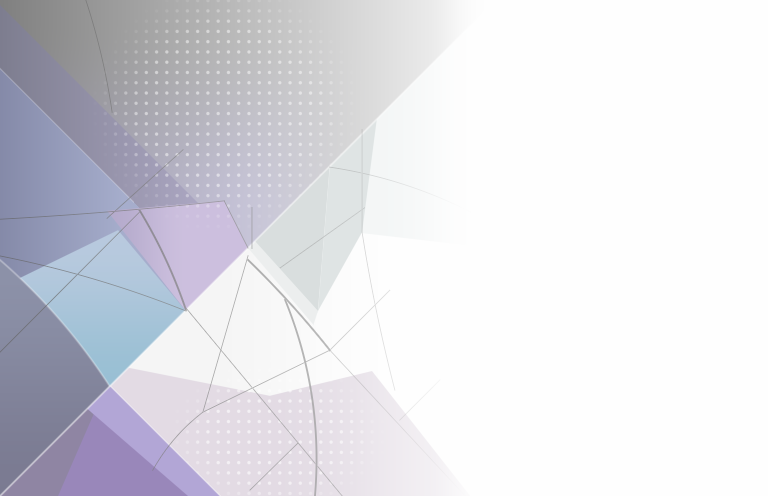
Write a WebGL 2 fragment shader that draws this background.

```glsl
#version 300 es
precision highp float;
uniform vec2 u_resolution;
out vec4 outColor;

// Lengths are in canvas heights
const float BAND_TOP = 0.99, BAND_LOW = 0.862, FOOT_LINE = 0.444;
const float DOT_STEP = 0.0207, DOT_RADIUS = 0.0033;
const float THIN = 0.0008, THICK = 0.0019;
const vec3 WHITE = vec3(0.995);
const vec3 LAVENDER_TINT = vec3(0.04, 0.03, 0.11);
const vec3 BAND_DARK = vec3(0.49, 0.49, 0.56), BAND_LIGHT = vec3(0.68, 0.66, 0.77);
const vec3 BLUE_DARK = vec3(0.52, 0.54, 0.66), BLUE_LIGHT = vec3(0.65, 0.68, 0.8);
const vec3 AQUA_DARK = vec3(0.6, 0.75, 0.83), AQUA_LIGHT = vec3(0.72, 0.79, 0.87);
const vec3 LILAC_DARK = vec3(0.71, 0.67, 0.8), LILAC_LIGHT = vec3(0.8, 0.75, 0.87);
const vec3 SLATE_DARK = vec3(0.48, 0.48, 0.57), SLATE_LIGHT = vec3(0.55, 0.57, 0.66);
const vec3 VIOLET = vec3(0.6, 0.53, 0.73), VIOLET_LIGHT = vec3(0.7, 0.65, 0.84);
const vec3 VIOLET_GREY = vec3(0.56, 0.52, 0.64);
const vec3 ROSE = vec3(0.89, 0.86, 0.895);
const vec3 CRYSTAL = vec3(0.85, 0.87, 0.87), VEIL = vec3(0.955, 0.965, 0.965);

// Straight wires, each from xy to zw
const vec4 DARK_WIRES[8] = vec4[8](
  vec4(0, 0.29, 0.282, 0.573), vec4(0.216, 0.56, 0.369, 0.698),
  vec4(0.375, 0.379, 0.69, 0), vec4(0.5, 0.484, 0.409, 0.169),
  vec4(0.409, 0.169, 0.665, 0.294), vec4(0.504, 0.012, 0.601, 0.107),
  vec4(0.452, 0.595, 0.5, 0.5), vec4(0.508, 0.581, 0.508, 0.5));
const vec4 PALE_WIRES[5] = vec4[5](
  vec4(0.665, 0.294, 0.938, 0), vec4(0.665, 0.294, 0.786, 0.415),
  vec4(0.73, 0.738, 0.73, 0.532), vec4(0.565, 0.46, 0.735, 0.581),
  vec4(0.806, 0.153, 0.887, 0.234));

float pixel;

float fill(float d) { return smoothstep(-0.7 * pixel, 0.7 * pixel, d); }

// Signed distance to a line bowed to its left; positive on the left
float edge(vec2 p, vec4 line, float bow) {
  vec2 span = line.zw - line.xy, dir = normalize(span);
  float t = dot(p - line.xy, dir) / length(span);
  return dot(p - line.xy, vec2(-dir.y, dir.x)) - 4.0 * bow * t * (1.0 - t);
}

// Convex shape with corners in counterclockwise order
float quad(vec2 p, vec4 ab, vec4 cd) {
  float sides = min(edge(p, ab, 0.0), edge(p, cd, 0.0));
  float ends = min(edge(p, vec4(ab.zw, cd.xy), 0.0), edge(p, vec4(cd.zw, ab.xy), 0.0));
  return fill(min(sides, ends));
}

float stroke(vec2 p, vec4 line, float bow, float halfWidth) {
  vec2 span = line.zw - line.xy;
  float along = dot(p - line.xy, normalize(span));
  float d = max(abs(edge(p, line, bow)), max(-along, along - length(span)));
  return clamp((halfWidth - d) / pixel + 0.5, 0.0, 1.0);
}

float glint(float d) { return 1.0 - smoothstep(0.0, 0.0015 + pixel, abs(d)); }

float dots(vec2 p, vec2 center, vec2 extent) {
  vec2 cell = (fract(p / DOT_STEP + 0.25) - 0.5) * DOT_STEP;
  float fade = 1.0 - smoothstep(0.6, 1.05, length((p - center) / extent));
  return fill(DOT_RADIUS - length(cell)) * fade;
}

vec3 upperSide(vec2 p) {
  float sum = p.x + p.y;
  vec3 col = vec3(0.5 + 0.48 * p.x);
  col += LAVENDER_TINT * (1.0 - smoothstep(0.55, 0.95, p.y)) * (1.0 - smoothstep(0.45, 0.75, p.x));
  col = mix(col, mix(BAND_DARK, BAND_LIGHT, min(p.x / 0.42, 1.0)), fill(BAND_TOP - sum));
  col = mix(col, mix(BLUE_DARK, BLUE_LIGHT, min(p.x / 0.25, 1.0)), fill(BAND_LOW - sum));
  col = mix(col, WHITE, 0.25 * glint(sum - BAND_LOW) * step(p.x, 0.27));
  float aqua = quad(p, vec4(0, 0.42, 0.222, 0.21), vec4(0.375, 0.373, 0.238, 0.536));
  col = mix(col, mix(AQUA_DARK, AQUA_LIGHT, smoothstep(0.22, 0.52, p.y)), aqua);
  float lilac = quad(p, vec4(0.216, 0.575, 0.375, 0.373), vec4(0.5, 0.5, 0.452, 0.595));
  col = mix(col, mix(LILAC_DARK, LILAC_LIGHT, smoothstep(0.22, 0.38, p.x)), lilac);
  float rim = edge(p, vec4(0, 0.476, 0.222, 0.22), 0.012);
  col = mix(col, mix(SLATE_DARK, SLATE_LIGHT, smoothstep(0.0, 0.48, p.y)), fill(-rim));
  col = mix(col, WHITE, 0.35 * glint(rim));
  return mix(col, WHITE, 0.5 * dots(p, vec2(0.46, 0.78), vec2(0.27, 0.25)));
}

vec3 lowerSide(vec2 p) {
  vec3 col = mix(vec3(0.96), WHITE, smoothstep(0.4, 0.8, p.x));
  // Pale facets
  float veil = quad(p, vec4(0.73, 0.53, 0.99, 0.5), vec4(0.99, 0.99, 0.7, 0.7));
  col = mix(col, VEIL, veil * (1.0 - smoothstep(0.75, 0.98, p.x)));
  col = mix(col, VEIL - 0.03, quad(p, vec4(0.5, 0.5, 0.632, 0.345), vec4(0.641, 0.373, 0.512, 0.516)));
  col = mix(col, CRYSTAL, quad(p, vec4(0.512, 0.516, 0.641, 0.373), vec4(0.665, 0.667, 0.588, 0.592)));
  col = mix(col, CRYSTAL + 0.025, quad(p, vec4(0.641, 0.373, 0.73, 0.532), vec4(0.76, 0.762, 0.665, 0.667)));
  // Rose floor with a notch
  float roof = max(edge(p, vec4(0.544, 0.202, 0.262, 0.258), 0.0), edge(p, vec4(0.75, 0.252, 0.544, 0.202), 0.0));
  float slope = edge(p, vec4(0.948, 0, 0.75, 0.252), 0.0);
  col = mix(col, ROSE, fill(min(roof, slope)) * mix(1.0, 0.35, smoothstep(0.55, 0.95, p.x)));
  col = mix(col, WHITE, 0.6 * dots(p, vec2(0.56, 0.12), vec2(0.22, 0.15)));
  // Violet foot
  float foot = FOOT_LINE - p.x - p.y;
  vec3 violet = mix(VIOLET_GREY, VIOLET, fill(edge(p, vec4(0.188, 0.163, 0.117, 0), 0.0)));
  violet = mix(violet, VIOLET_LIGHT, fill(-edge(p, vec4(0.379, 0, 0.185, 0.168), 0.0)));
  return mix(mix(col, violet, fill(foot)), WHITE, 0.5 * glint(foot));
}

float wires(vec2 p) {
  float dark = stroke(p, vec4(0, 0.558, 0.452, 0.595), -0.003, THIN);
  dark = max(dark, stroke(p, vec4(0, 0.484, 0.375, 0.373), 0.009, THIN));
  dark = max(dark, stroke(p, vec4(0.282, 0.575, 0.375, 0.375), 0.006, THICK));
  dark = max(dark, stroke(p, vec4(0.173, 1, 0.226, 0.774), 0.005, THIN));
  dark = max(dark, stroke(p, vec4(0.409, 0.169, 0.308, 0.052), -0.008, THIN));
  dark = max(dark, stroke(p, vec4(0.5, 0.476, 0.665, 0.294), 0.004, THICK));
  dark = max(dark, stroke(p, vec4(0.575, 0.395, 0.635, 0), 0.024, THICK));
  for (int i = 0; i < 8; i++) dark = max(dark, stroke(p, DARK_WIRES[i], 0.0, THIN));
  float pale = stroke(p, vec4(0.73, 0.532, 0.796, 0.214), -0.004, THIN);
  pale = max(pale, stroke(p, vec4(0.665, 0.663, 0.948, 0.573), 0.012, THIN));
  for (int i = 0; i < 5; i++) pale = max(pale, stroke(p, PALE_WIRES[i], 0.0, THIN));
  return max(dark * 0.7, pale * 0.5) * (1.0 - smoothstep(0.65, 1.0, p.x));
}

void main() {
  pixel = 1.0 / u_resolution.y;
  vec2 p = gl_FragCoord.xy * pixel;
  float diagonal = (p.y - p.x) * 0.707;
  vec3 col = mix(lowerSide(p), upperSide(p), fill(diagonal));
  col = mix(col, WHITE, 0.55 * glint(diagonal));
  col = mix(col, vec3(0.38 + 0.35 * p.x), wires(p));
  col = mix(col, WHITE, smoothstep(0.86, 0.99, p.x));
  outColor = vec4(col, 1);
}
```
